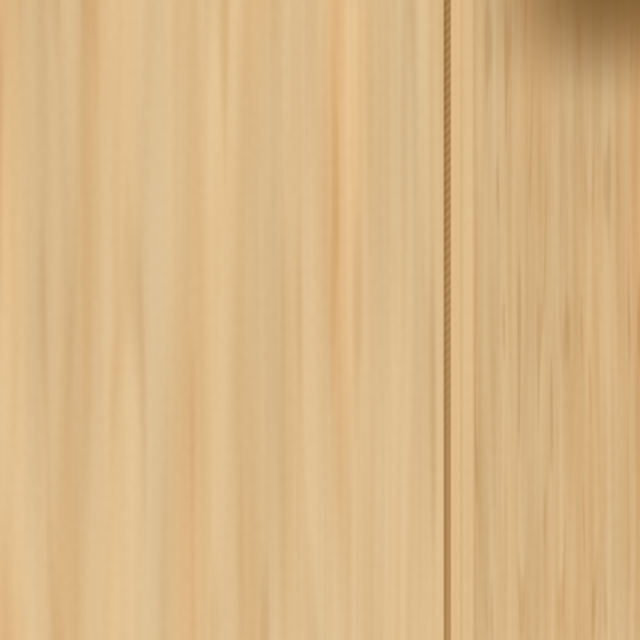
Reproduce this texture procedurally as a WebGL 1 fragment shader.

```glsl
precision highp float;
uniform vec2 u_resolution;

#define PALE vec3(0.897, 0.778, 0.600)
#define TAN vec3(0.770, 0.610, 0.410)
#define WARM_TINT vec3(0.020, -0.010, -0.030)
#define SEAM_BROWN vec3(0.640, 0.480, 0.290)
#define SHADOW_BROWN vec3(0.490, 0.350, 0.185)
#define SEAM_X 0.699
#define SEAM_HALF_WIDTH 0.0055
#define PANEL_X 0.741
#define GRAIN_CONTRAST 1.05

vec2 gradientAt(vec2 cell) {
  vec3 q = fract(vec3(cell.xyx) * vec3(0.1031, 0.1030, 0.0973));
  q += dot(q, q.yzx + 33.33);
  float angle = 6.28318 * fract((q.x + q.y) * q.z);
  return vec2(cos(angle), sin(angle));
}

float gradientNoise(vec2 p) {
  vec2 cell = floor(p);
  vec2 f = fract(p);
  vec2 u = f * f * f * (f * (f * 6.0 - 15.0) + 10.0);
  float a = dot(gradientAt(cell), f);
  float b = dot(gradientAt(cell + vec2(1.0, 0.0)), f - vec2(1.0, 0.0));
  float c = dot(gradientAt(cell + vec2(0.0, 1.0)), f - vec2(0.0, 1.0));
  float d = dot(gradientAt(cell + 1.0), f - 1.0);
  return mix(mix(a, b, u.x), mix(c, d, u.x), u.y);
}

// Soft, broad grain with long faint streaks; finer lines towards the seam
float wideGrain(vec2 p) {
  p.x += 0.006 * gradientNoise(p * vec2(3.0, 1.8) + 7.0);
  float tone = 0.24;
  tone += 0.26 * gradientNoise(p * vec2(9.0, 0.6) + 3.7);
  tone += 0.26 * gradientNoise(p * vec2(24.0, 0.9) + 19.3);
  tone += 0.18 * gradientNoise(p * vec2(52.0, 1.7) + 41.1);
  float fine = gradientNoise(p * vec2(115.0, 1.5) + 67.9);
  tone += fine * mix(0.05, 0.17, smoothstep(0.3, 0.65, p.x));
  float streak = gradientNoise(p * vec2(40.0, 1.9) + 83.5);
  return tone + 0.30 * smoothstep(0.15, 0.60, streak);
}

// Dense, narrow grain with crisp pores
float narrowGrain(vec2 p) {
  p.x += 0.003 * gradientNoise(p * vec2(4.0, 2.0) + 11.0);
  float tone = 0.46;
  tone += 0.24 * gradientNoise(p * vec2(17.0, 0.8) + 5.3);
  tone += 0.24 * gradientNoise(p * vec2(65.0, 1.6) + 29.7);
  tone += 0.24 * gradientNoise(p * vec2(135.0, 3.2) + 53.1);
  float pore = gradientNoise(p * vec2(100.0, 4.5) + 97.3);
  return tone + 0.36 * smoothstep(0.16, 0.55, pore);
}

void main() {
  vec2 p = gl_FragCoord.xy / u_resolution;

  // Two boards
  float panel = smoothstep(PANEL_X - 0.003, PANEL_X + 0.003, p.x);
  float tone = mix(wideGrain(p), narrowGrain(p), panel);

  // Pale bevel between the seam and the second board
  float bevel = smoothstep(SEAM_X, SEAM_X + 0.008, p.x) * (1.0 - panel);
  float bevelTone = 0.22 + 0.16 * gradientNoise(vec2(p.x * 110.0, p.y * 1.2));
  bevelTone += 0.16 * (1.0 - smoothstep(0.001, 0.004, abs(p.x - 0.721)));
  tone = mix(tone, bevelTone, bevel);
  tone += 0.22 * (1.0 - smoothstep(0.001, 0.004, abs(p.x - PANEL_X)));

  // Darker bands in the first board, each fading along its length
  float bandNoise = gradientNoise(p * vec2(13.0, 0.7) + 61.7);
  float band = smoothstep(0.12, 0.50, bandNoise) * (1.0 - smoothstep(0.5, 0.68, p.x));
  tone += 0.20 * band;

  // Faint mottling across the surface
  tone += 0.05 * gradientNoise(p * vec2(90.0, 65.0) + 13.0);
  tone = 0.3 + (tone - 0.3) * GRAIN_CONTRAST;
  vec3 color = mix(PALE, TAN, tone);
  float warmth = band + 1.2 * gradientNoise(p * vec2(15.0, 0.8) + 71.9);
  color += WARM_TINT * warmth;

  // Seam with slanted ridges and a darker left edge
  float offset = p.x - SEAM_X;
  float seam = 1.0 - smoothstep(SEAM_HALF_WIDTH - 0.002, SEAM_HALF_WIDTH + 0.002, abs(offset));
  float ridge = sin(6.28318 * (p.y * 68.0 - offset * 70.0));
  float leftEdge = 1.0 - smoothstep(-0.005, 0.001, offset);
  vec3 seamColor = SEAM_BROWN + 0.03 * ridge * smoothstep(0.2, 0.6, p.y);
  seamColor += 0.06 * (1.0 - p.y) - 0.07 * leftEdge;
  color = mix(color, seamColor, 0.92 * seam);

  // Soft shadow in the upper right corner, with a wide faint skirt
  float across = smoothstep(PANEL_X - 0.03, 0.94, p.x);
  float core = smoothstep(0.82, 1.04, p.y + 0.05 * (p.x - 0.87));
  float skirt = smoothstep(0.55, 1.0, p.y);
  color = mix(color, SHADOW_BROWN, across * (0.80 * core + 0.12 * skirt));

  gl_FragColor = vec4(clamp(color, 0.0, 1.0), 1.0);
}
```
